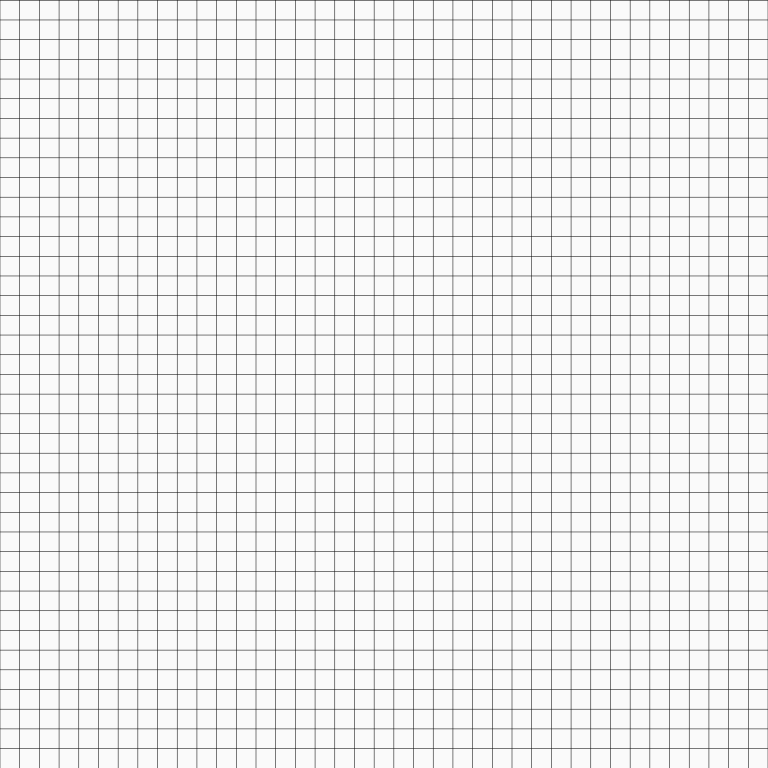
This pattern is drawn by a three.js fragment shader. Its source:

```glsl
// Fine square grid of thin near-black lines on off-white paper.
#define REPEATS 39.0
#define LINE_WIDTH 0.028                  // share of one cell
#define LINE_CENTER vec2(0.0, -0.014)     // offset from the cell corner, in cells
#define PAPER_COLOR vec3(0.98)
#define LINE_COLOR vec3(0.05)

varying vec2 vUv;

// Total line width lying between zero and x, for lines starting at whole numbers
vec2 lineIntegral(vec2 x) {
  return floor(x) * LINE_WIDTH + min(fract(x), LINE_WIDTH);
}

// Share of the pixel footprint covered by the lines of each axis
vec2 lineCoverage(vec2 cell, vec2 footprint) {
  vec2 start = cell - LINE_CENTER + 0.5 * LINE_WIDTH;
  vec2 halfSize = 0.5 * footprint;
  return (lineIntegral(start + halfSize) - lineIntegral(start - halfSize)) / footprint;
}

void main() {
  vec2 cell = vUv * REPEATS;
  vec2 footprint = max(fwidth(cell), vec2(0.001));
  vec2 coverage = clamp(lineCoverage(cell, footprint), 0.0, 1.0);

  // Union of vertical and horizontal lines
  float ink = 1.0 - (1.0 - coverage.x) * (1.0 - coverage.y);
  gl_FragColor = vec4(mix(PAPER_COLOR, LINE_COLOR, ink), 1.0);
}
```
